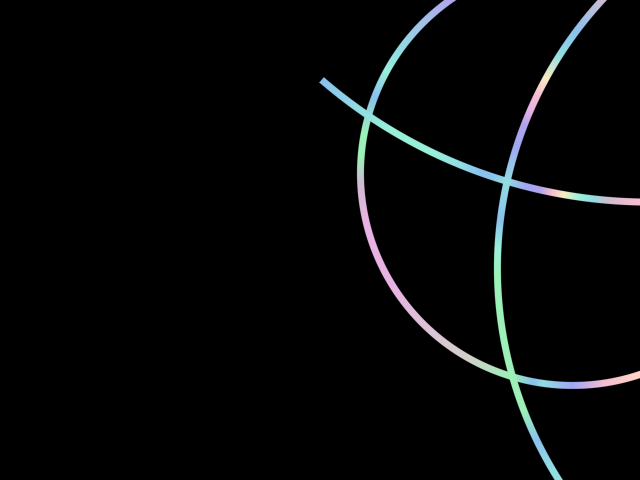
Write a Shadertoy shader that draws this background.

```glsl
const float HALF_WIDTH = 0.0073;
const float ENDLESS = -4.0;      // start angle of an arc without a cut end
const float CUT_ANGLE = 0.858;   // where the shallow arc begins

// Arcs: centre and radius, in canvas heights
const vec3 RING = vec3(1.193, 0.639, 0.442);
const vec3 SHALLOW_ARC = vec3(1.354, 1.625, 1.046);
const vec3 UPRIGHT_ARC = vec3(1.861, 0.441, 0.8247);

const vec3 LILAC = vec3(0.69, 0.64, 0.93);
const vec3 PERIWINKLE = vec3(0.62, 0.66, 0.95);
const vec3 SKY = vec3(0.54, 0.76, 0.93);
const vec3 AQUA = vec3(0.57, 0.87, 0.89);
const vec3 MINT = vec3(0.60, 0.94, 0.85);
const vec3 GREEN = vec3(0.61, 0.94, 0.72);
const vec3 MAUVE = vec3(0.81, 0.74, 0.82);
const vec3 PINK = vec3(0.91, 0.70, 0.89);
const vec3 ROSE = vec3(0.96, 0.74, 0.82);
const vec3 PEACH = vec3(1.00, 0.85, 0.77);
const vec3 CREAM = vec3(0.98, 0.92, 0.76);
const vec3 SILVER = vec3(0.82, 0.82, 0.79);

// Gradient stops: colour, then angle in radians from the left, downwards
const int STOPS = 16;
const vec4 RING_STOPS[STOPS] = vec4[STOPS](
    vec4(LILAC, -0.98), vec4(AQUA, -0.60), vec4(MINT, -0.50), vec4(SKY, -0.37),
    vec4(GREEN, -0.19), vec4(GREEN, -0.07), vec4(MAUVE, 0.04), vec4(PINK, 0.23),
    vec4(PINK, 0.56), vec4(SILVER, 1.06), vec4(GREEN, 1.28), vec4(SKY, 1.385),
    vec4(AQUA, 1.43), vec4(PERIWINKLE, 1.57), vec4(ROSE, 1.72), vec4(PEACH, 1.90));
const vec4 SHALLOW_STOPS[STOPS] = vec4[STOPS](
    vec4(SKY, 0.86), vec4(AQUA, 0.96), vec4(MINT, 1.03), vec4(MINT, 1.12),
    vec4(AQUA, 1.18), vec4(SKY, 1.225), vec4(SKY, 1.25), vec4(AQUA, 1.28),
    vec4(PERIWINKLE, 1.32), vec4(LILAC, 1.35), vec4(ROSE, 1.373), vec4(CREAM, 1.398),
    vec4(MINT, 1.43), vec4(AQUA, 1.455), vec4(MAUVE, 1.487), vec4(ROSE, 1.54));
const vec4 UPRIGHT_STOPS[STOPS] = vec4[STOPS](
    vec4(MAUVE, -0.75), vec4(SKY, -0.64), vec4(AQUA, -0.57), vec4(CREAM, -0.50),
    vec4(ROSE, -0.45), vec4(PINK, -0.41), vec4(LILAC, -0.37), vec4(PERIWINKLE, -0.31),
    vec4(AQUA, -0.22), vec4(SKY, -0.12), vec4(MINT, -0.05), vec4(GREEN, 0.02),
    vec4(GREEN, 0.28), vec4(GREEN, 0.37), vec4(SKY, 0.45), vec4(AQUA, 0.53));

vec3 gradient(vec4 stops[STOPS], float angle) {
    vec3 colour = stops[0].rgb;
    for (int i = 1; i < STOPS; i++) {
        float blend = (angle - stops[i - 1].w) / (stops[i].w - stops[i - 1].w);
        colour = mix(colour, stops[i].rgb, clamp(blend, 0.0, 1.0));
    }
    return colour;
}

// Paints one stroked arc over the given colour
vec3 paintArc(vec3 under, vec2 point, vec3 arc, float startAngle, vec4 stops[STOPS]) {
    vec2 offset = arc.xy - point;
    float angle = atan(offset.y, offset.x);
    float edge = abs(length(offset) - arc.z) - HALF_WIDTH;
    edge = max(edge, (startAngle - angle) * arc.z);
    float pixel = 1.0 / iResolution.y;
    float coverage = 1.0 - smoothstep(-0.75 * pixel, 0.75 * pixel, edge);
    return mix(under, gradient(stops, angle), coverage);
}

void mainImage(out vec4 fragColor, in vec2 fragCoord) {
    vec2 point = fragCoord / iResolution.y;
    vec3 colour = vec3(0.0);
    colour = paintArc(colour, point, RING, ENDLESS, RING_STOPS);
    colour = paintArc(colour, point, SHALLOW_ARC, CUT_ANGLE, SHALLOW_STOPS);
    colour = paintArc(colour, point, UPRIGHT_ARC, ENDLESS, UPRIGHT_STOPS);
    fragColor = vec4(colour, 1.0);
}
```
